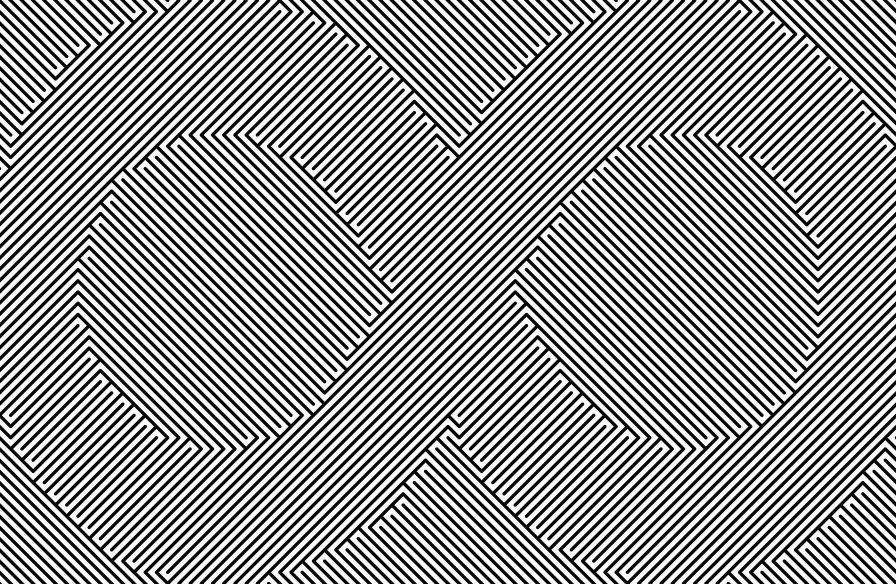
Write a Shadertoy shader that draws this pattern.

```glsl
// Two linked rings of diagonal hatching over hatching that leans the other way.
// Each square cell of a fine grid holds one diagonal stroke; the cell centre
// decides its lean, so the outlines become stepped chevrons and open hooks.

const float CELL = 0.0192;                    // cell size, in canvas heights
const vec2 RINGS_CENTRE = vec2(0.005, 0.002); // offset from the canvas centre
const float RING_OFFSET = 0.396;              // ring centre from the mirror axis
const vec2 HOLE_RADII = vec2(0.240, 0.266);
const float HOLE_APEX = 1.23;                 // pointed side, in hole radii
const float OUTER_RADIUS_INWARD = 0.436;
const float OUTER_RADIUS_OUTWARD = 0.408;
const float OUTER_RADIUS_Y = 0.502;
const float LINE_SHARE = 0.42;                // ink width over line pitch
const vec3 INK = vec3(0.02);
const vec3 PAPER = vec3(0.98);

// Unit disc drawn out to a point on the -x side; below 1 is inside.
float teardrop(vec2 q, float apex) {
    float cosTangent = 1.0 / apex;
    vec2 tangentNormal = vec2(cosTangent, sqrt(1.0 - cosTangent * cosTangent));
    vec2 a = vec2(-q.x, abs(q.y));
    float radius = length(a);
    return a.x > cosTangent * radius ? dot(a, tangentNormal) : radius;
}

// True on the band of either ring, mirrored about x = 0.
bool onRings(vec2 p) {
    vec2 q = vec2(abs(p.x) - RING_OFFSET, p.y);
    float radiusX = q.x < 0.0 ? OUTER_RADIUS_INWARD : OUTER_RADIUS_OUTWARD;
    bool insideOuter = length(q / vec2(radiusX, OUTER_RADIUS_Y)) < 1.0;
    bool insideHole = teardrop(q / HOLE_RADII, HOLE_APEX) < 1.0;
    return insideOuter && !insideHole;
}

// Distance from p to a diagonal through the centre of a unit cell.
float diagonalStroke(vec2 p, float lean) {
    vec2 halfStroke = vec2(0.5, 0.5 * lean);
    float along = clamp(2.0 * dot(p, halfStroke), -1.0, 1.0);
    return length(p - halfStroke * along);
}

// Ink coverage at p, softened over one sample width.
float hatch(vec2 p, float sampleWidth) {
    vec2 grid = p / CELL;
    float nearest = 1.0;
    // Neighbouring strokes reach over the shared corners.
    for (int j = -1; j <= 1; j++) {
        for (int i = -1; i <= 1; i++) {
            vec2 cellCentre = floor(grid) + 0.5 + vec2(i, j);
            float lean = onRings(cellCentre * CELL - RINGS_CENTRE) ? 1.0 : -1.0;
            nearest = min(nearest, diagonalStroke(grid - cellCentre, lean));
        }
    }
    float halfWidth = 0.5 * LINE_SHARE * sqrt(0.5);
    return clamp((halfWidth - nearest) * CELL / sampleWidth + 0.5, 0.0, 1.0);
}

void mainImage(out vec4 fragColor, in vec2 fragCoord) {
    // Four samples per pixel keep the stroke joints smooth.
    float ink = 0.0;
    for (int i = 0; i < 4; i++) {
        vec2 jitter = vec2(i % 2, i / 2) * 0.5 - 0.25;
        vec2 p = (fragCoord + jitter - 0.5 * iResolution.xy) / iResolution.y;
        ink += 0.25 * hatch(p, 0.4 / iResolution.y);
    }
    fragColor = vec4(mix(PAPER, INK, ink), 1.0);
}
```
